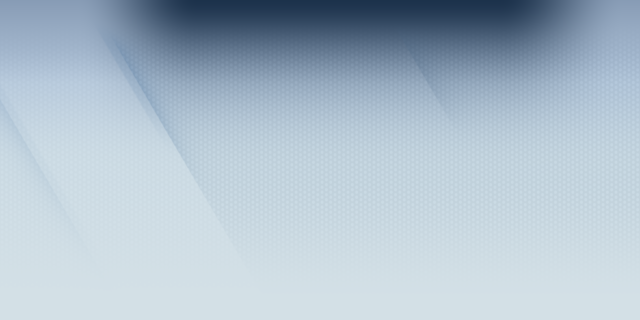
Give the GLSL for this background, as a WebGL 2 fragment shader.

```glsl
#version 300 es
precision highp float;
// Pale blue panels with slanted folds, a fine dot weave and a dark glow along the top.

uniform vec2 u_resolution;
out vec4 outColor;

// Colours, from the top of the sheet to the bottom
const vec3 SKY_TOP = vec3(0.53, 0.61, 0.71);
const vec3 SKY_HIGH = vec3(0.70, 0.775, 0.855);
const vec3 SKY_MID = vec3(0.80, 0.86, 0.895);
const vec3 SKY_LOW = vec3(0.828, 0.878, 0.902);
const vec3 GLOW_DARK = vec3(0.11, 0.195, 0.295);
const vec3 FOLD_BLUE = vec3(0.36, 0.51, 0.66);

// Layout, in units of the canvas height; depth runs down from the top
const float HIGH_DEPTH = 0.26;
const float MID_DEPTH = 0.52;
const float GLOW_DEPTH = 0.185;
const float GLOW_POWER = 1.55;
const vec2 GLOW_LEFT = vec2(0.24, 0.62);
const vec2 GLOW_RIGHT = vec2(1.56, 1.95);
const float FOLD_SLOPE = 0.585;
const float FOLD_MAIN = 0.28;
const float FOLD_RIGHT = 1.185;
const float FOLD_LEFT = -0.181;
const float WEAVE_PITCH = 0.0156;
const float WEAVE_STRENGTH = 0.032;

// Vertical gradient through the four sky colours
vec3 skyGradient(float depth) {
    vec3 color = mix(SKY_TOP, SKY_HIGH, clamp(depth / HIGH_DEPTH, 0.0, 1.0));
    color = mix(color, SKY_MID, smoothstep(HIGH_DEPTH - 0.12, MID_DEPTH, depth));
    return mix(color, SKY_LOW, smoothstep(MID_DEPTH - 0.1, 1.0, depth));
}

// Signed distance to a slanted fold, positive on its right
float foldDistance(vec2 p, float start) {
    return (p.x - start - FOLD_SLOPE * p.y) / sqrt(1.0 + FOLD_SLOPE * FOLD_SLOPE);
}

// Shadow with one sharp side, fading away over the given width
float foldShadow(float dist, float width, float pixel) {
    return smoothstep(-pixel, pixel, dist) * exp(-max(dist, 0.0) / width);
}

// Soft window that opens over a.x..a.y and closes over b.x..b.y
float window(float v, vec2 a, vec2 b) {
    return smoothstep(a.x, a.y, v) * (1.0 - smoothstep(b.x, b.y, v));
}

// Columns of small soft dots, every other one shifted by half a step
float weave(vec2 p) {
    vec2 cell = p / vec2(WEAVE_PITCH * 0.866, WEAVE_PITCH);
    cell.y += 0.5 * mod(floor(cell.x), 2.0);
    float radius = length(fract(cell) - 0.5);
    return smoothstep(0.5, 0.15, radius) - 0.42;
}

void main() {
    vec2 p = gl_FragCoord.xy / u_resolution.y;
    p.y = 1.0 - p.y;
    float pixel = 1.0 / u_resolution.y;
    float mainDist = foldDistance(p, FOLD_MAIN);
    float rightDist = foldDistance(p, FOLD_RIGHT);
    float leftDist = foldDistance(p, FOLD_LEFT);

    vec3 color = skyGradient(p.y);

    // The wide panel right of the main fold is a little darker
    float panel = smoothstep(-pixel, pixel, mainDist);
    color -= vec3(0.036, 0.029, 0.022) * panel * window(p.y, vec2(0.08, 0.3), vec2(0.55, 0.95));

    // Dark glow hanging from the top edge
    float glow = exp(-pow(p.y / GLOW_DEPTH, GLOW_POWER)) * window(p.x, GLOW_LEFT, GLOW_RIGHT);
    color = mix(color, GLOW_DARK, glow);

    // Main fold: blue shadow on the right, thin ribbon on the left
    float mainFade = window(p.y, vec2(0.07, 0.17), vec2(0.22, 0.65));
    color = mix(color, FOLD_BLUE, 0.38 * mainFade * foldShadow(mainDist, 0.03, pixel));
    float ribbon = window(mainDist, vec2(-0.03, -0.022), vec2(-pixel, pixel));
    color = mix(color, FOLD_BLUE, 0.16 * ribbon * window(p.y, vec2(0.06, 0.14), vec2(0.25, 0.5)));

    // Short fold on the right
    float rightFade = window(p.y, vec2(0.07, 0.15), vec2(0.18, 0.44));
    color = mix(color, FOLD_BLUE * 0.8, 0.22 * rightFade * foldShadow(rightDist, 0.05, pixel));

    // Fold at the left edge, shaded on its left side
    float leftFade = 1.0 - smoothstep(0.3, 0.94, p.y);
    color = mix(color, FOLD_BLUE, 0.18 * leftFade * foldShadow(-leftDist, 0.045, pixel));
    float leftBand = window(leftDist, vec2(-pixel, pixel), vec2(0.018, 0.03));
    color = mix(color, FOLD_BLUE, 0.05 * leftBand * leftFade);

    // Dot weave, fainter on the left and gone near top and bottom
    float weaveFade = window(p.y, vec2(0.06, 0.22), vec2(0.6, 0.93)) * mix(0.5, 1.0, panel);
    color += WEAVE_STRENGTH * weave(p) * weaveFade;

    outColor = vec4(clamp(color, 0.0, 1.0), 1.0);
}
```
